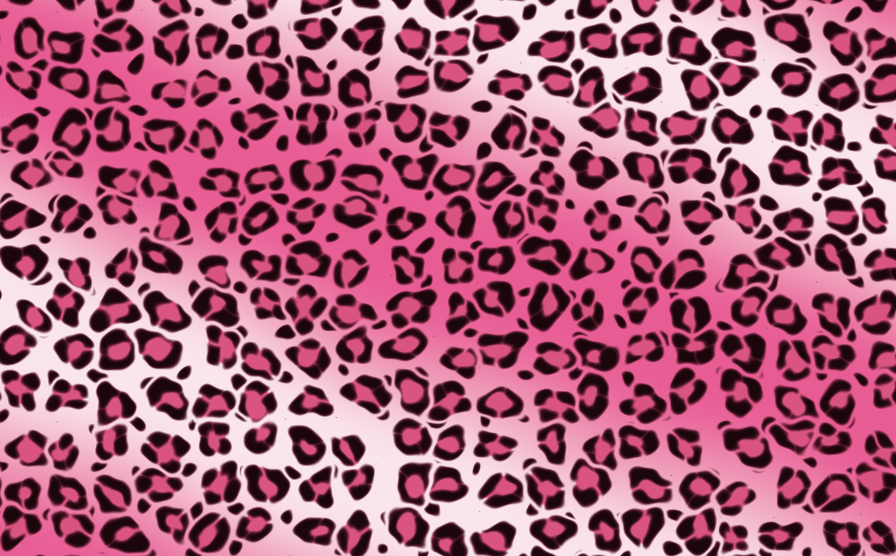
A WebGL 1 fragment shader for this pattern:

```glsl
precision highp float;
// Leopard rosettes and small spots over soft diagonal bands of pink and white.

uniform vec2 u_resolution;

const float TAU = 6.2831853;
const float CELLS_PER_HEIGHT = 12.0;

const vec3 INK = vec3(0.105, 0.025, 0.045);
const vec3 INK_RIM = vec3(0.33, 0.09, 0.16);
const vec3 ROSE = vec3(0.85, 0.33, 0.51);
const vec3 HOT_PINK = vec3(0.91, 0.36, 0.58);
const vec3 SOFT_PINK = vec3(0.94, 0.63, 0.74);
const vec3 BLUSH = vec3(0.98, 0.90, 0.92);

float hash(vec2 p, float seed) {
  return fract(sin(dot(p, vec2(127.1, 311.7)) + seed * 74.7) * 43758.545);
}

vec2 hash2(vec2 p, float seed) {
  return vec2(hash(p, seed), hash(p, seed + 0.5));
}

mat2 rotation(float angle) {
  float c = cos(angle), s = sin(angle);
  return mat2(c, -s, s, c);
}

float smoothMax(float a, float b, float k) {
  float h = max(k - abs(a - b), 0.0) / k;
  return max(a, b) + h * h * k * 0.25;
}

// Layered sines that roughen the outlines.
vec2 wobble(vec2 p) {
  vec2 broad = sin(p.yx * vec2(5.3, 6.1) + p * 2.7);
  vec2 fine = sin(p.yx * vec2(13.7, 12.1) - p * 6.3 + 1.7);
  return 0.035 * broad + 0.018 * fine;
}

// Distances for one rosette: x = outline, y = broken dark ring, z = rose centre.
vec3 rosette(vec2 p, vec2 id) {
  vec2 radii = vec2(0.47, 0.365) * mix(0.86, 1.12, hash(id, 1.0));
  float scale = radii.y;
  float tilt = -0.7 + 2.6 * (hash(id, 2.0) - 0.5);
  vec2 q = rotation(tilt) * p / radii;
  float r = length(q);
  float a = atan(q.y, q.x + 1e-5);

  // Radial cuts divide the ring into two to four lobes.
  float lobes = 2.0 + floor(hash(id, 3.0) * 3.0);
  float turn = a * lobes / TAU + hash(id, 4.0);
  float sector = mod(floor(turn), lobes);
  float cutAngle = (fract(turn) - 0.5) * TAU / lobes;
  float open = step(0.3, hash(id + sector * 3.7, 5.0));
  float cut = open * 0.14 - 0.06 - r * abs(sin(cutAngle));

  float edge = 1.0 - 0.1 * cos(cutAngle * lobes)
             + 0.09 * sin(3.0 * a + TAU * hash(id, 6.0));
  float outer = (r - edge) * scale;
  vec2 holeShift = 0.28 * (hash2(id, 7.0) - 0.5);
  float holeSize = mix(0.32, 0.56, hash(id, 8.0))
                 + 0.07 * sin(2.0 * a + TAU * hash(id, 9.0));
  float hole = (holeSize - length(q - holeShift)) * scale;
  float ring = smoothMax(smoothMax(outer, hole, 0.05), cut * scale, 0.08);
  return vec3(outer, ring, (r - 0.78) * scale);
}

// Nearest rosette, trimmed so that neighbours keep a gap between them.
vec3 rosetteField(vec2 p) {
  vec2 base = floor(p);
  vec3 nearest = vec3(9.0);
  float second = 9.0;
  for (int j = -1; j <= 1; j++) {
    for (int i = -1; i <= 1; i++) {
      vec2 id = base + vec2(float(i), float(j));
      vec2 centre = id + 0.5 + 0.42 * (hash2(id, 11.0) - 0.5);
      vec3 d = rosette(p - centre, id);
      second = min(second, max(d.x, nearest.x));
      if (d.x < nearest.x) nearest = d;
    }
  }
  float trim = 0.045 - 0.5 * (second - nearest.x);
  return vec3(nearest.x, smoothMax(nearest.y, trim, 0.06), max(nearest.z, trim));
}

// Small solid ovals scattered around the cell corners.
float spotField(vec2 p) {
  vec2 base = floor(p + 0.5);
  float d = 9.0;
  for (int j = -1; j <= 1; j++) {
    for (int i = -1; i <= 1; i++) {
      vec2 id = base + vec2(float(i), float(j));
      vec2 q = p - id - 0.4 * (hash2(id, 21.0) - 0.5);
      q = rotation(TAU * hash(id, 22.0)) * q * vec2(0.8, 1.2);
      float size = mix(0.1, 0.19, hash(id, 23.0)) * step(0.2, hash(id, 24.0));
      d = min(d, length(q) - size);
    }
  }
  return d;
}

// Diagonal bands fading from blush through soft pink to hot pink.
vec3 bands(vec2 uv) {
  float across = 1.0 - uv.y - 0.42 * uv.x - 0.11;
  across += 0.02 * sin(uv.x * 5.0 + uv.y * 3.0) + 0.012 * sin(uv.x * 11.0 - uv.y * 7.0);
  float heat = 0.5 + 0.5 * cos(TAU * across / 0.94);
  vec3 pale = mix(BLUSH, SOFT_PINK, smoothstep(0.0, 0.58, heat));
  return mix(pale, HOT_PINK, smoothstep(0.42, 1.0, heat));
}

void main() {
  vec2 uv = gl_FragCoord.xy / u_resolution.y;
  vec2 p = uv * CELLS_PER_HEIGHT * vec2(0.97, 1.03);
  p += wobble(p);
  float soft = max(0.03, CELLS_PER_HEIGHT / u_resolution.y);

  vec3 coat = rosetteField(p);
  float spots = smoothMax(spotField(p), 0.07 - coat.x, 0.05);
  float ink = min(coat.y, spots);

  vec3 color = mix(bands(uv), ROSE, 1.0 - smoothstep(-soft, soft, coat.z));
  vec3 inkColor = mix(INK, INK_RIM, smoothstep(-0.07, 0.0, ink));
  color = mix(color, inkColor, 1.0 - smoothstep(-soft, soft, ink));
  gl_FragColor = vec4(color, 1.0);
}
```
